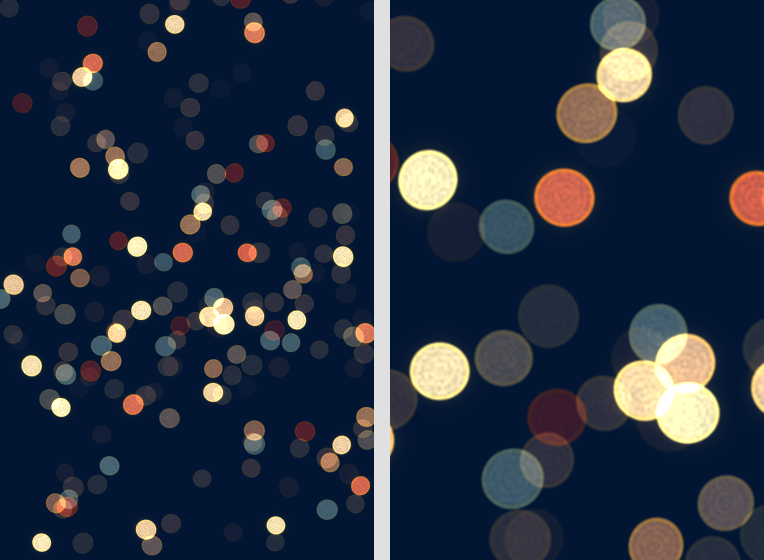
Left, the full canvas; right, a detail of the centre.
This background is drawn by a WebGL 2 fragment shader. Its source:

```glsl
#version 300 es
precision highp float;
// Out-of-focus city lights at night: translucent discs over deep navy.
// Each colour group scatters its discs with a jittered low-discrepancy
// sequence; light is summed, so overlaps brighten towards white.

uniform vec2 u_resolution;
out vec4 fragColor;

// Lengths are in canvas heights, colours are those of a lone disc.
const vec3 NIGHT = vec3(0.006, 0.082, 0.195);
const vec3 FAINT_A = vec3(0.03, 0.10, 0.21), FAINT_B = vec3(0.09, 0.12, 0.21);
const vec3 DIM_A = vec3(0.12, 0.17, 0.24), DIM_B = vec3(0.20, 0.19, 0.25);
const vec3 GREY_A = vec3(0.25, 0.28, 0.31), GREY_B = vec3(0.36, 0.32, 0.34);
const vec3 TEAL_A = vec3(0.20, 0.31, 0.38), TEAL_B = vec3(0.28, 0.39, 0.45);
const vec3 WINE_A = vec3(0.20, 0.10, 0.18), WINE_B = vec3(0.42, 0.14, 0.17);
const vec3 ROSE_A = vec3(0.46, 0.34, 0.31), ROSE_B = vec3(0.60, 0.45, 0.35);
const vec3 CORAL_A = vec3(0.80, 0.36, 0.29), CORAL_B = vec3(0.86, 0.58, 0.44);
const vec3 CREAM_A = vec3(0.89, 0.72, 0.57), CREAM_B = vec3(0.98, 0.94, 0.74);
const vec3 RIM_TINT = vec3(0.15, 0.11, -0.12);
const vec3 HALO = vec3(0.09, 0.06, 0.01);

const float RADIUS = 0.0178;
const float SIZE_SPREAD = 0.07;
const float STRETCH = 0.04;        // slight flattening of each disc
const float EDGE_BLUR = 0.0012;
const float JITTER = 0.22;
const float BAND_CENTRE = 0.44;    // height where lights crowd together
const float BAND_PULL = 0.06;
const float GRAIN = 0.16;
const float GRAIN_SCALE = 520.0;
const vec2 HOT_SPOT = vec2(0.585, 0.435);
const float HOT_SPREAD = 0.017;
const vec2 SEQUENCE_STEP = vec2(0.75488, 0.56984);
const float TAU = 6.28319;

vec2 hash2(ivec2 cell) {
    uvec2 v = uvec2(cell) * 1664525u + 1013904223u;
    v.x += v.y * 1664525u;
    v.y += v.x * 1664525u;
    v ^= v >> 16u;
    v.x += v.y * 1664525u;
    v.y += v.x * 1664525u;
    v ^= v >> 16u;
    return vec2(v & 65535u) / 65535.0;
}

float valueNoise(vec2 p) {
    ivec2 c = ivec2(floor(p));
    vec2 f = fract(p);
    f = f * f * (3.0 - 2.0 * f);
    float low = mix(hash2(c).x, hash2(c + ivec2(1, 0)).x, f.x);
    float high = mix(hash2(c + ivec2(0, 1)).x, hash2(c + ivec2(1, 1)).x, f.x);
    return mix(low, high, f.y);
}

// Light of one disc: grainy body, thin golden rim, weak halo if bright.
vec3 disc(vec2 offset, vec3 light, vec2 rnd, float grain) {
    float radius = RADIUS * (1.0 + SIZE_SPREAD * (2.0 * rnd.x - 1.0));
    float angle = TAU * rnd.y;
    vec2 axis = vec2(cos(angle), sin(angle));
    float dist = length(offset + axis * dot(offset, axis) * STRETCH);
    float r = dist / radius;
    if (r > 2.0) return vec3(0.0);

    float blur = max(EDGE_BLUR, 0.8 / u_resolution.y);
    float cover = 1.0 - smoothstep(-blur, blur, dist - radius);
    float peak = max(light.r, light.g);
    float rim = smoothstep(0.80, 0.94, r);
    float rings = 0.03 * sin(r * 26.0 + angle);
    float shade = 0.98 + 0.06 * (1.0 - r * r) + rings + GRAIN * (grain - 0.5);
    vec3 body = light * shade + RIM_TINT * rim * min(1.3 * peak, 0.9);
    float glow = smoothstep(0.6, 0.9, peak) * exp(-5.0 * max(r - 1.0, 0.0));
    return body * cover + HALO * glow * (1.0 - cover) * smoothstep(2.0, 1.5, r);
}

// Scatters one colour group over the canvas, denser around the middle band.
vec3 scatter(vec2 p, float aspect, float grain, int group, int count, vec3 a, vec3 b) {
    vec3 sum = vec3(0.0);
    vec2 start = hash2(ivec2(group, 977));
    for (int i = 0; i < count; i++) {
        vec2 rnd = hash2(ivec2(i + 31, group * 57 + 5));
        vec2 shape = hash2(ivec2(i + 400, group * 91 + 3));
        vec2 spot = fract(start + float(i) * SEQUENCE_STEP + JITTER * rnd);
        spot.y -= BAND_PULL * sin(TAU * (spot.y - BAND_CENTRE));
        vec3 light = mix(a, b, fract(rnd.x * 7.0 + rnd.y * 5.0)) - NIGHT;
        sum += disc(p - spot * vec2(aspect, 1.0), light, shape, grain);
    }
    return sum;
}

void main() {
    vec2 p = gl_FragCoord.xy / u_resolution.y;
    float aspect = u_resolution.x / u_resolution.y;
    float grain = valueNoise(p * GRAIN_SCALE);

    vec3 color = NIGHT;
    color += scatter(p, aspect, grain, 1, 38, FAINT_A, FAINT_B);
    color += scatter(p, aspect, grain, 2, 62, DIM_A, DIM_B);
    color += scatter(p, aspect, grain, 3, 15, GREY_A, GREY_B);
    color += scatter(p, aspect, grain, 4, 18, TEAL_A, TEAL_B);
    color += scatter(p, aspect, grain, 5, 13, WINE_A, WINE_B);
    color += scatter(p, aspect, grain, 6, 13, ROSE_A, ROSE_B);
    color += scatter(p, aspect, grain, 7, 8, CORAL_A, CORAL_B);
    color += scatter(p, aspect, grain, 8, 19, CREAM_A, CREAM_B);

    // Tight cluster of bright lamps that burns out to white
    for (int i = 0; i < 3; i++) {
        float turn = TAU * float(i) / 3.0 + 1.1;
        vec2 centre = HOT_SPOT * vec2(aspect, 1.0) + HOT_SPREAD * vec2(cos(turn), sin(turn));
        vec3 light = mix(CREAM_A, CREAM_B, float(i) * 0.5) - NIGHT;
        color += disc(p - centre, light, hash2(ivec2(i, 71)), grain);
    }
    fragColor = vec4(clamp(color, 0.0, 1.0), 1.0);
}
```
